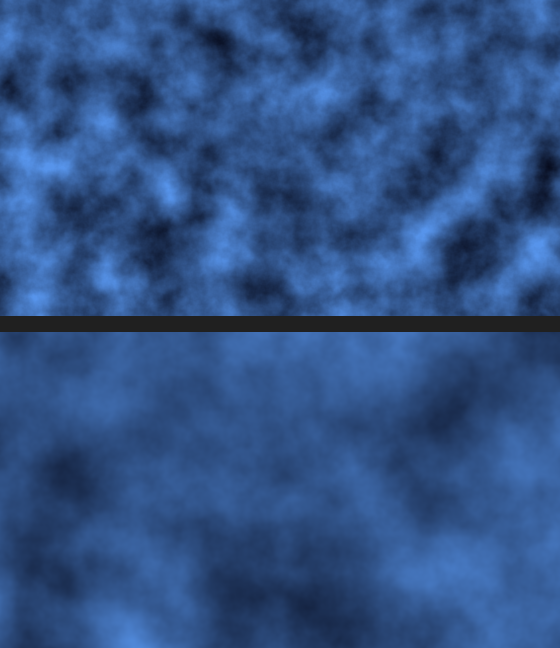
Top: the whole. Bottom: its middle third, enlarged.
Give the GLSL for this texture, as a Shadertoy shader.

```glsl
const vec3 DEEP_BLUE = vec3(0.02, 0.035, 0.10);
const vec3 SKY_BLUE = vec3(0.34, 0.58, 0.92);
const float CELLS_PER_HEIGHT = 5.0;
const int OCTAVES = 6;
const float GAIN = 0.5;
const float LACUNARITY = 2.0;
const float BRIGHTNESS = 0.55;
const float CONTRAST = 0.81;
const vec2 OCTAVE_SHIFT = vec2(17.3, 9.7);

// Integer hash giving a gradient in the square -1..1
vec2 latticeGradient(ivec2 cell) {
    uvec2 h = uvec2(cell + 4096);
    h = h * 1664525u + 1013904223u;
    h.x += h.y * 1664525u;
    h.y += h.x * 1664525u;
    h ^= h >> 16u;
    h.x += h.y * 1664525u;
    h.y += h.x * 1664525u;
    h ^= h >> 16u;
    return vec2(h & 65535u) / 32767.5 - 1.0;
}

float gradientNoise(vec2 p) {
    ivec2 cell = ivec2(floor(p));
    vec2 f = fract(p);
    vec2 fade = f * f * f * (f * (f * 6.0 - 15.0) + 10.0);
    float a = dot(latticeGradient(cell), f);
    float b = dot(latticeGradient(cell + ivec2(1, 0)), f - vec2(1, 0));
    float c = dot(latticeGradient(cell + ivec2(0, 1)), f - vec2(0, 1));
    float d = dot(latticeGradient(cell + ivec2(1, 1)), f - vec2(1, 1));
    return mix(mix(a, b, fade.x), mix(c, d, fade.x), fade.y);
}

// Sum of octaves, each finer and fainter
float cloudNoise(vec2 p) {
    float sum = 0.0;
    float amplitude = 1.0;
    for (int i = 0; i < OCTAVES; i++) {
        sum += amplitude * gradientNoise(p);
        p = p * LACUNARITY + OCTAVE_SHIFT;
        amplitude *= GAIN;
    }
    return sum;
}

void mainImage(out vec4 fragColor, in vec2 fragCoord) {
    vec2 uv = fragCoord / iResolution.y;
    float light = BRIGHTNESS + CONTRAST * cloudNoise(uv * CELLS_PER_HEIGHT);
    fragColor = vec4(mix(DEEP_BLUE, SKY_BLUE, clamp(light, 0.0, 1.0)), 1.0);
}
```
